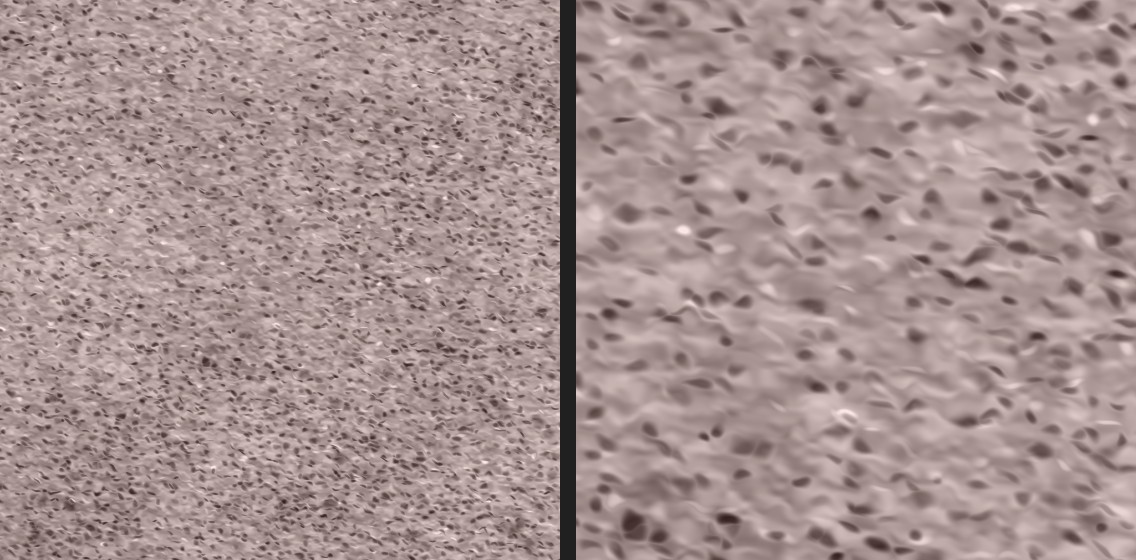
Left: the whole. Right: its middle third, enlarged.
A three.js fragment shader for this texture:

```glsl
// Weathered pinkish-grey stone with slanted dark pits, fine streaky grain and pale flecks
varying vec2 vUv;

float hash(vec2 p) {
  return fract(sin(dot(p, vec2(127.1, 311.7))) * 43758.5453);
}

float valueNoise(vec2 p) {
  vec2 cell = floor(p);
  vec2 f = fract(p);
  f = f * f * (3.0 - 2.0 * f);
  float low = mix(hash(cell), hash(cell + vec2(1.0, 0.0)), f.x);
  float high = mix(hash(cell + vec2(0.0, 1.0)), hash(cell + vec2(1.0, 1.0)), f.x);
  return mix(low, high, f.y);
}

vec2 rotate(vec2 p, float angle) {
  float c = cos(angle);
  float s = sin(angle);
  return vec2(c * p.x + s * p.y, c * p.y - s * p.x);
}

// How crowded the pits are: dense at the foot and along a rising band on the right
float crowding(vec2 p) {
  float foot = 1.0 - smoothstep(0.05, 0.5, p.y);
  float band = exp(-pow((p.y - 0.15 - 0.7 * p.x) / 0.13, 2.0)) * smoothstep(0.35, 0.7, p.x);
  float patches = valueNoise(p * 9.0 + 4.0);
  return 0.2 + 0.32 * foot + 0.3 * band + 0.35 * patches;
}

// Soft tilted ellipses scattered over a jittered grid; radii are in cells
float flecks(vec2 p, float cells, vec2 radii, float share, float seed) {
  vec2 q = p * cells;
  vec2 home = floor(q);
  float cover = 0.0;
  for (int y = -1; y <= 1; y++) {
    for (int x = -1; x <= 1; x++) {
      vec2 id = home + vec2(float(x), float(y));
      vec2 key = id + seed;
      vec2 center = id + vec2(hash(key + 11.3), hash(key + 27.9));
      float present = step(hash(key + 41.7), share * crowding(center / cells));
      float angle = -0.28 + 0.9 * (hash(key + 53.1) - 0.5);
      vec2 size = radii * (0.7 + 0.7 * vec2(hash(key + 67.7), hash(key + 71.9)));
      vec2 offset = rotate(q - center, angle) / size;
      float shape = 1.0 - smoothstep(0.25, 1.15, length(offset));
      cover = max(cover, present * shape * (0.4 + 0.6 * hash(key + 83.3)));
    }
  }
  return cover;
}

void main() {
  // Wobble the outlines so pits are not perfect ellipses
  vec2 wobble = vec2(valueNoise(vUv * 110.0), valueNoise(vUv * 110.0 + 37.0)) - 0.5;
  vec2 p = vUv + 0.005 * wobble;

  // Streaky grain, falling slightly to the right
  vec2 along = rotate(p, -0.17);
  float grain = 0.19 * (valueNoise(along * vec2(60.0, 150.0)) - 0.5);
  grain += 0.17 * (valueNoise(along * vec2(120.0, 240.0) + 19.0) - 0.5);

  // Broad stains, darker where pits crowd together
  float stain = 0.07 * (valueNoise(vUv * 5.0 + 8.0) - 0.5);
  stain += 0.05 * (valueNoise(vUv * 14.0 + 3.0) - 0.5);
  stain -= 0.07 * (crowding(vUv) - 0.45);

  // Pits in three sizes; the large ones are rounder and fainter
  float pits = 0.36 * flecks(p, 48.0, vec2(0.42, 0.23), 0.75, 0.0);
  pits = max(pits, 0.33 * flecks(p, 72.0, vec2(0.5, 0.25), 0.85, 130.0));
  float lowerHalf = 1.0 - smoothstep(0.2, 0.6, vUv.y);
  pits = max(pits, 0.26 * lowerHalf * flecks(p, 27.0, vec2(0.38, 0.32), 0.22, 270.0));

  // Thin pale glints and a few bright chips
  float glints = 0.17 * flecks(p, 62.0, vec2(0.5, 0.17), 0.45, 410.0);
  glints += 0.3 * flecks(p, 40.0, vec2(0.28, 0.15), 0.07, 530.0);

  float tone = 0.695 + grain + stain - pits + glints * (1.0 - 2.0 * pits);
  tone = clamp(tone, 0.2, 0.98);
  vec3 color = vec3(tone) - vec3(0.0, 0.078, 0.088);
  gl_FragColor = vec4(color, 1.0);
}
```
